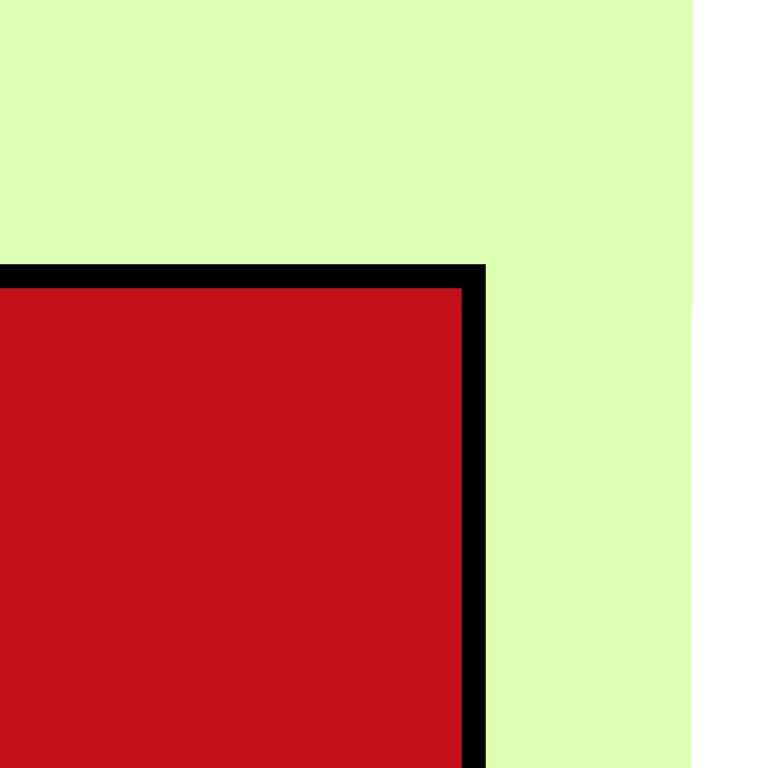
Give the GLSL for this background, as a three.js fragment shader.

```glsl
// A red panel with a black border fills the lower left of a pale green field,
// beside a white strip on the right whose edge has a slight step.
// Each region is a signed distance turned into a soft mask and layered.

#define PANEL_CORNER vec2(0.6325, 0.6560)
#define BORDER_WIDTH 0.0313
#define FIELD_EDGE_UPPER 0.9017
#define FIELD_EDGE_LOWER 0.9000
#define FIELD_STEP_Y 0.6000
#define EDGE_SOFTNESS 0.0010
#define FIELD_GREEN vec3(0.867, 1.000, 0.702)
#define PANEL_RED vec3(0.769, 0.063, 0.106)
#define BORDER_BLACK vec3(0.0)
#define STRIP_WHITE vec3(1.0)

varying vec2 vUv;

// Coverage of a shape from its signed distance, negative inside
float coverage(float dist) {
  return 1.0 - smoothstep(-EDGE_SOFTNESS, EDGE_SOFTNESS, dist);
}

// Signed distance to the quadrant below and left of a corner
float quadrantDistance(vec2 point, vec2 corner) {
  vec2 offset = point - corner;
  return min(max(offset.x, offset.y), 0.0) + length(max(offset, 0.0));
}

void main() {
  // Green field over white, with a small step in its right edge
  float upperPart = coverage(FIELD_STEP_Y - vUv.y);
  float fieldEdge = mix(FIELD_EDGE_LOWER, FIELD_EDGE_UPPER, upperPart);
  vec3 color = mix(STRIP_WHITE, FIELD_GREEN, coverage(vUv.x - fieldEdge));

  // Black border, then the red panel inset within it
  float border = quadrantDistance(vUv, PANEL_CORNER);
  float panel = quadrantDistance(vUv, PANEL_CORNER - BORDER_WIDTH);
  color = mix(color, BORDER_BLACK, coverage(border));
  color = mix(color, PANEL_RED, coverage(panel));

  gl_FragColor = vec4(color, 1.0);
}
```
